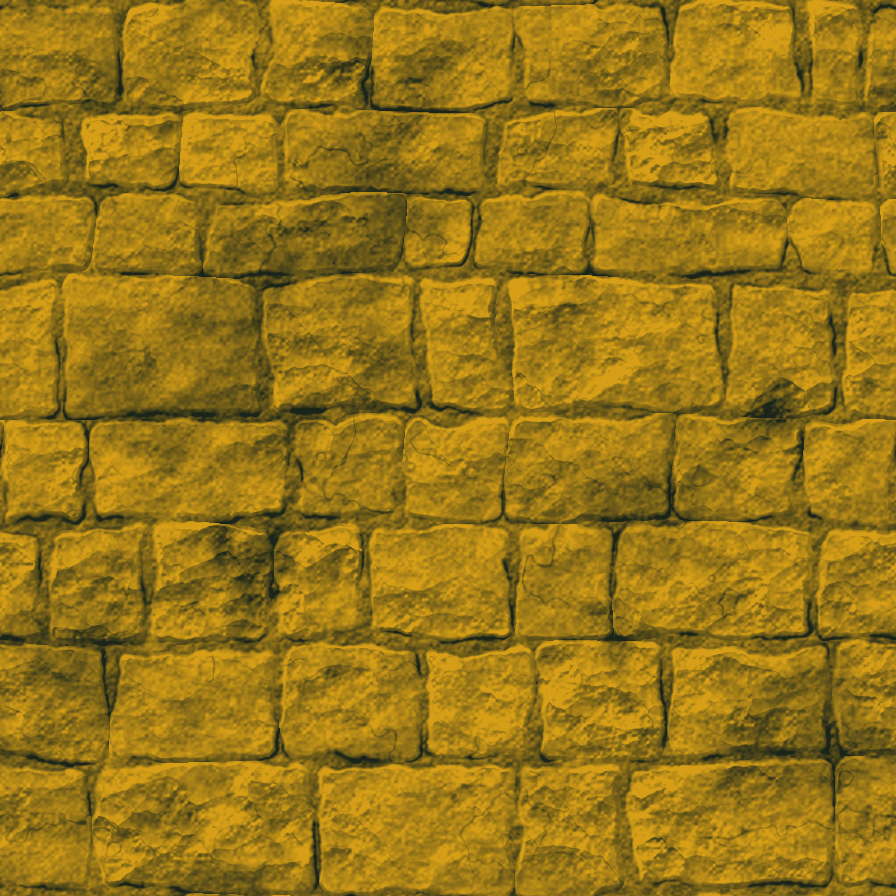
A WebGL 1 fragment shader for this texture:

```glsl
precision highp float;
// Weathered ochre wall: eight uneven courses of rough, chipped stone blocks in gritty mortar.
uniform vec2 u_resolution;

#define ROWS 8.0
#define JITTER 0.7        // spread of block widths
#define JOINT 0.0042      // half width of the mortar joints
#define CORNER 0.012      // rounding of the blocks
#define WARP 0.008        // waviness of the courses
#define RAGGED 0.032      // roughness of the block outlines
#define RELIEF 0.40       // strength of the lighting
#define CRACK 0.55        // darkness of the gaps around blocks
#define GRAIN 0.24        // contrast of the finest speckle
#define STEP 0.0016       // spacing of the slope samples
#define SHADOW_COLOR vec3(0.10, 0.14, 0.10)
#define STONE_COLOR vec3(0.84, 0.625, 0.09)

float hash(vec2 p) {
  vec3 q = fract(p.xyx * 0.1031);
  q += dot(q, q.yzx + 33.33);
  return fract((q.x + q.y) * q.z);
}

// Value noise that wraps around the canvas
float noise(vec2 p, float freq) {
  vec2 cell = floor(p * freq), f = fract(p * freq);
  vec2 a = mod(cell, freq) + freq, b = mod(cell + 1.0, freq) + freq;
  f = f * f * (3.0 - 2.0 * f);
  return mix(mix(hash(a), hash(vec2(b.x, a.y)), f.x),
             mix(hash(vec2(a.x, b.y)), hash(b), f.x), f.y);
}

// Layered noise centred on zero
float fbm(vec2 p, float freq) {
  float sum = 0.0, amp = 0.42;
  for (int i = 0; i < 5; i++) {
    sum += amp * (noise(p, freq) - 0.5);
    freq *= 2.0;
    amp *= 0.58;
  }
  return sum;
}

// Cellular noise of tilted bowls, giving chiselled facets
float chips(vec2 p, vec2 freq) {
  vec2 q = p * freq, cell = floor(q);
  float lowest = 9.0;
  for (int j = -1; j <= 1; j++) for (int i = -1; i <= 1; i++) {
    vec2 id = cell + vec2(i, j), key = mod(id, freq) + freq;
    vec2 r = vec2(hash(key), hash(key + 57.0)), d = q - id - r;
    lowest = min(lowest, dot(d, d) + 0.7 * dot(d, r.yx - 0.5));
  }
  return lowest;
}

// Course boundaries, counted downwards from the top
float rowEdge(float i) {
  float a = i * 3.14159 / ROWS;
  return i / ROWS - 0.047 * sin(a) + 0.0113 * sin(4.0 * a)
       + 0.0055 * sin(5.0 * a) - 0.0069 * sin(7.0 * a);
}

float jointX(float k, float row, float count) {
  return (k + JITTER * (hash(vec2(mod(k, count), row) + 11.0) - 0.5)) / count;
}

// Returns height, signed distance to the block outline, and grit
vec3 surface(vec2 p, vec2 shift, vec2 extent, vec2 seed, float rough) {
  float grit = fbm(p, 16.0);
  vec2 d = abs(p + shift) - extent + CORNER;
  float dist = length(max(d, 0.0)) + min(max(d.x, d.y), 0.0) - CORNER + RAGGED * grit;
  float body = smoothstep(0.002, -0.006, dist);
  vec2 q = p + seed + vec2(0.06, -0.04) * grit;
  float facets = 0.017 * chips(q, vec2(11.0, 17.0)) + 0.008 * chips(q, vec2(29.0, 41.0));
  float height = body * (0.0075 * noise(p + 0.2, 31.0) + rough * facets);
  height += 0.003 * smoothstep(0.0, -0.03, dist);
  return vec3(height + mix(0.036, 0.012 + 0.026 * rough, body) * grit, dist, grit);
}

void main() {
  vec2 p = gl_FragCoord.xy / u_resolution;
  p.y = 1.0 - p.y;
  vec2 warp = WARP * (2.0 * vec2(noise(p, 9.0), noise(p + 0.37, 9.0)) - 1.0);

  // Course and block under this point
  vec2 q = fract(p + warp);
  float row = 0.0;
  for (int i = 1; i < int(ROWS); i++) row += step(rowEdge(float(i)), q.y);
  float count = 7.0 - step(0.5, row) * step(mod(row, 3.0), 0.5) - 2.0 * step(6.5, row);
  q.x = fract(q.x + hash(vec2(row, 5.0)));
  float k = floor(q.x * count);
  k -= 1.0 - step(jointX(k, row, count), q.x);
  k += step(jointX(k + 1.0, row, count), q.x);
  vec2 low = vec2(jointX(k, row, count), rowEdge(row));
  vec2 high = vec2(jointX(k + 1.0, row, count), rowEdge(row + 1.0));

  // Character of each block
  vec2 id = vec2(mod(k, count), row);
  vec2 seed = vec2(hash(id + 23.0), hash(id + 71.0));
  vec2 extent = 0.5 * (high - low) - JOINT * (0.6 + 0.8 * seed);
  vec2 shift = q - p - 0.5 * (low + high);
  float rough = mix(0.5, 1.2, seed.x) * mix(0.5, 1.3, smoothstep(0.3, 0.7, noise(p, 13.0)));

  // Light from above, slightly left
  vec3 here = surface(p, shift, extent, seed, rough);
  float slopeX = surface(p + vec2(STEP, 0.0), shift, extent, seed, rough).x - here.x;
  float slopeY = surface(p + vec2(0.0, STEP), shift, extent, seed, rough).x - here.x;
  float light = (0.45 * slopeX + 0.9 * slopeY) / STEP;
  light /= sqrt(1.0 + light * light);

  // Tone of stone and mortar, then stains, pits, fractures, gaps and grain
  float stone = smoothstep(0.002, -0.002, here.y);
  float tone = mix(0.53, 0.79 + 0.14 * (seed.y - 0.5), stone) + RELIEF * light;
  tone -= 0.24 * smoothstep(0.02, 0.22, fbm(p + 0.3, 7.0) - 0.3 * here.z);
  tone -= 0.22 * rough * smoothstep(0.08, 0.24, -here.z);
  float fracture = smoothstep(0.014, 0.0, abs(fbm(p + seed, 7.0)));
  tone -= 0.25 * fracture * stone * smoothstep(0.4, 0.7, noise(p + 0.17, 11.0));
  float gap = here.y / 0.0024;
  tone -= CRACK * exp(-gap * gap) * smoothstep(0.35, 0.8, noise(p + 0.61, 37.0));
  tone += GRAIN * (noise(p, 251.0) - 0.5);
  gl_FragColor = vec4(mix(SHADOW_COLOR, STONE_COLOR, clamp(tone, 0.0, 1.0)), 1.0);
}
```
